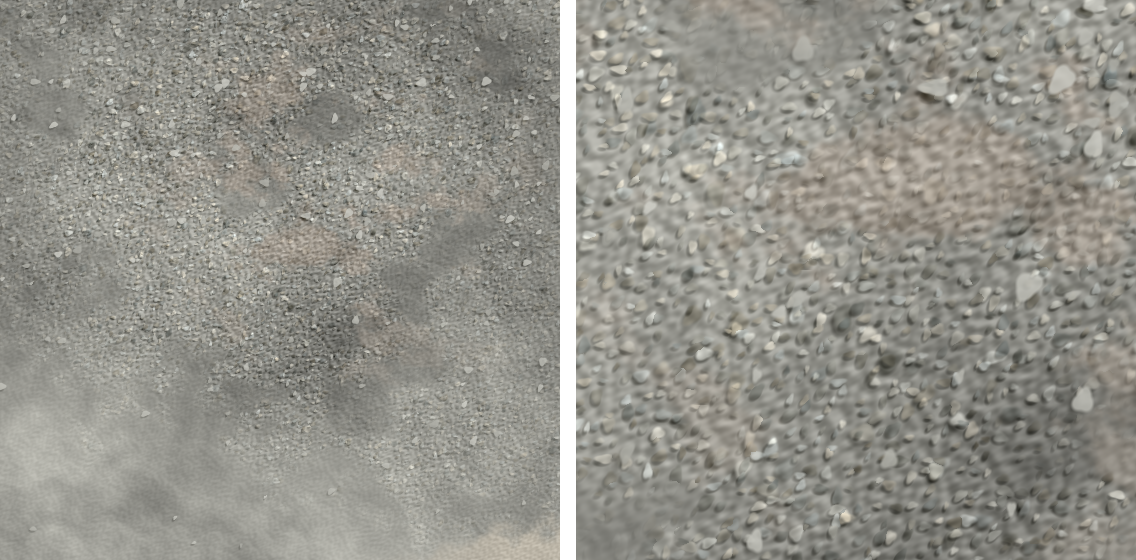
Left: the whole. Right: its middle third, enlarged.
Reproduce this texture procedurally as a WebGL 2 fragment shader.

```glsl
#version 300 es
precision highp float;
// Worn asphalt: smooth grey tar, exposed gravel, thin sand patches and loose pebbles.
// Gradient noise lays out the wear; jittered cells hold the stones, each with a
// tone, a lit side and a short dropped shadow.
#define FINE_SCALE 180.0
#define GRAVEL_SCALE 108.0
#define COARSE_SCALE 68.0
#define PEBBLE_SCALE 60.0
#define GRAIN_ANGLE 0.6
#define RELIEF 0.145
#define STONE_CONTRAST 0.30
#define SHADOW_DEPTH 0.16
#define TAR_TINT vec3(1.0, 0.998, 0.952)
#define SAND_COLOR vec3(0.612, 0.572, 0.525)
#define SUN_COLOR vec3(0.80, 0.765, 0.70)
#define LIGHT_DIR vec2(0.6, 0.8)

uniform vec2 u_resolution;
out vec4 fragColor;

vec2 hash2(vec2 p) {
    vec3 q = fract(p.xyx * vec3(0.1031, 0.1030, 0.0973));
    q += dot(q, q.yzx + 33.33);
    return fract((q.xx + q.yz) * q.zy);
}

mat2 rotation(float a) {
    float c = cos(a), s = sin(a);
    return mat2(c, -s, s, c);
}

float cornerGradient(vec2 cell, vec2 offset) {
    float a = 6.2832 * hash2(cell).x;
    return dot(vec2(cos(a), sin(a)), offset);
}

float gradientNoise(vec2 p) {
    vec2 i = floor(p), f = fract(p);
    vec2 w = f * f * f * (f * (f * 6.0 - 15.0) + 10.0);
    vec2 e = vec2(1.0, 0.0);
    float low = mix(cornerGradient(i, f), cornerGradient(i + e, f - e), w.x);
    float high = mix(cornerGradient(i + e.yx, f - e.yx), cornerGradient(i + 1.0, f - 1.0), w.x);
    return 1.4 * mix(low, high, w.y);
}

float fbm(vec2 p) {
    float sum = 0.0, amp = 0.5;
    for (int k = 0; k < 5; k++) {
        sum += amp * gradientNoise(p);
        p = rotation(0.7) * p * 2.03 + 17.3;
        amp *= 0.52;
    }
    return sum;
}

// Returns coverage, tone, hue and shadow of scattered irregular stones.
vec4 stones(vec2 p, float density, float softness) {
    vec2 cell = floor(p), f = fract(p);
    vec4 best = vec4(0.0);
    float shadow = 0.0;
    for (int y = -1; y <= 1; y++)
    for (int x = -1; x <= 1; x++) {
        vec2 o = vec2(x, y), id = cell + o;
        if (hash2(id + 211.0).x > density) continue;
        vec2 jitter = hash2(id), shape = hash2(id + 57.0), look = hash2(id + 131.0);
        vec2 d = f - o - 0.5 - (jitter - 0.5) * 0.8;
        mat2 turn = rotation(GRAIN_ANGLE + (shape.x - 0.5) * 1.8);
        vec2 squash = vec2(1.0, 1.25 + 0.7 * jitter.x);
        float radius = mix(0.24, 0.56, shape.y * shape.y);
        vec2 q = turn * d * squash;
        float lumps = 0.15 * sin(3.0 * atan(q.y, q.x + 0.0001) + 6.28 * look.y);
        float cover = 1.0 - smoothstep(-softness, softness, length(q) - radius * (1.0 + lumps));
        vec2 shaded = turn * (d + LIGHT_DIR * 0.26) * squash;
        shadow = max(shadow, 1.0 - smoothstep(-0.15, 0.15, length(shaded) - radius));
        float lit = 0.16 * dot(d, LIGHT_DIR) / radius;
        if (cover > best.x) best = vec4(cover, look.x + lit, look.y, 0.0);
    }
    best.w = shadow * (1.0 - best.x);
    return best;
}

vec3 addStones(vec3 col, vec4 s, float amount) {
    vec3 hue = mix(vec3(0.97, 1.0, 1.02), vec3(1.03, 1.0, 0.95), s.z);
    vec3 stone = col * hue + (s.y - 0.40) * STONE_CONTRAST;
    col = mix(col, stone, s.x * amount);
    return col - SHADOW_DEPTH * s.w * amount;
}

void main() {
    vec2 uv = gl_FragCoord.xy / u_resolution.y;
    float px = 1.0 / u_resolution.y;
    float wear = fbm(uv * 5.0 + 3.7), detail = fbm(uv * 22.0 + 8.1);

    // Gravel exposure, interrupted by smooth pools and drawn-out tracks
    float slope = dot(uv, vec2(0.38, 0.92));
    float centre = length((uv - vec2(0.50, 0.58)) * vec2(1.0, 0.85));
    float grit = smoothstep(0.29, 0.45, slope + 0.22 * wear + 0.14 * detail);
    grit *= mix(0.5, 1.0, 1.0 - smoothstep(0.18, 0.52, centre + 0.4 * wear));
    float track = gradientNoise(rotation(0.25) * uv * vec2(13.0, 2.2) + 4.0);
    float pool = smoothstep(0.14, 0.32, fbm(uv * vec2(3.5, 6.0) + 31.0) + 0.2 * track + 0.12 * detail);
    grit *= 1.0 - 0.75 * pool;

    // Tar with broad shading and faint streaks
    float streak = gradientNoise(rotation(-0.5) * uv * vec2(6.0, 55.0));
    float grey = 0.572 + 0.17 * fbm(uv * 2.6 + 11.0) + 0.06 * wear + 0.085 * detail + 0.014 * streak;
    grey += 0.06 * (1.0 - smoothstep(0.0, 0.4, uv.y)) - 0.055 * pool;
    grey -= 0.025 * smoothstep(0.25, 0.55, centre) * smoothstep(0.2, 0.5, uv.y);
    vec3 col = grey * TAR_TINT;

    // Ragged sand lying mostly around the upper middle
    float reach = 1.0 - smoothstep(0.12, 0.50, length(uv - vec2(0.60, 0.66)));
    float sandField = fbm(rotation(-0.25) * uv * vec2(6.0, 10.0) + 52.0);
    float sand = smoothstep(0.18, 0.42, sandField + 0.18 * reach + 0.4 * detail) * reach;
    col = mix(col, SAND_COLOR + 0.16 * detail, 0.7 * sand);

    // Fine directional relief
    mat2 grain = rotation(GRAIN_ANGLE);
    vec2 fine = grain * uv * FINE_SCALE * vec2(0.65, 1.15);
    float bump = gradientNoise(fine) - gradientNoise(fine + grain * LIGHT_DIR * 0.45);
    col += bump * RELIEF * mix(0.25, 1.0, max(grit, 0.7 * sand));

    // Gravel layers, then sparse bright pebbles
    float exposed = grit * (1.0 - 0.5 * sand), upper = smoothstep(0.35, 0.9, uv.y);
    vec4 gravel = stones(uv * GRAVEL_SCALE, 0.85, max(0.14, px * GRAVEL_SCALE));
    vec4 coarse = stones(uv * COARSE_SCALE + 9.0, 0.2 + 0.3 * upper, max(0.12, px * COARSE_SCALE));
    col = addStones(col, gravel, exposed);
    col = addStones(col, coarse, min(1.0, exposed + 0.3 * upper));
    vec4 pebble = stones(uv * PEBBLE_SCALE + 40.0, 0.01 + 0.05 * upper + 0.05 * grit, 0.1);
    col -= 0.1 * pebble.w;
    col = mix(col, vec3(0.74, 0.74, 0.71) + 0.16 * (pebble.y - 0.5), 0.8 * pebble.x);

    // Warm light along the lower right edge
    float sunEdge = uv.y - 0.06 * smoothstep(0.6, 1.0, uv.x) + 0.06 * wear + 0.05 * detail;
    float sun = (1.0 - smoothstep(-0.035, 0.015, sunEdge)) * smoothstep(0.55, 0.95, uv.x);
    col = mix(col, SUN_COLOR + 0.5 * bump * RELIEF, 0.75 * sun);
    fragColor = vec4(clamp(col, 0.0, 1.0), 1.0);
}
```
